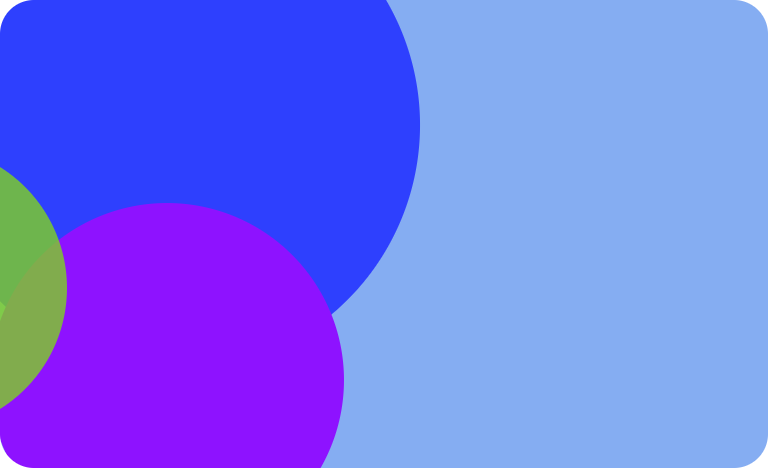
Give the GLSL for this background, as a WebGL 2 fragment shader.

```glsl
#version 300 es
precision highp float;
// Flat card with rounded corners: a pale blue field carries a large blue disc,
// a violet disc and a translucent green disc, layered back to front.
// Every shape is a signed distance, smoothed over one pixel.

uniform vec2 u_resolution;
out vec4 fragColor;

// Colours
const vec3 PAPER  = vec3(1.0);
const vec3 SKY    = vec3(0.522, 0.678, 0.949);
const vec3 BLUE   = vec3(0.180, 0.251, 0.996);
const vec3 VIOLET = vec3(0.557, 0.071, 1.000);
const vec3 GREEN  = vec3(0.493, 0.825, 0.127);
const float GREEN_OPACITY = 0.8;

// Discs as centre x, centre y, radius, in units of canvas height
const vec3 BLUE_DISC   = vec3( 0.3697, 0.7329, 0.5278);
const vec3 VIOLET_DISC = vec3( 0.3568, 0.1880, 0.3782);
const vec3 GREEN_DISC  = vec3(-0.1620, 0.3846, 0.3051);
const float CORNER_RADIUS = 0.0726;

float discDistance(vec2 p, vec3 disc) {
    return length(p - disc.xy) - disc.z;
}

float roundedBoxDistance(vec2 p, vec2 halfSize, float radius) {
    vec2 q = abs(p) - halfSize + radius;
    return length(max(q, 0.0)) + min(max(q.x, q.y), 0.0) - radius;
}

// Share of the pixel inside a shape
float coverage(float signedDistance, float pixel) {
    return clamp(0.5 - signedDistance / pixel, 0.0, 1.0);
}

void main() {
    float pixel = 1.0 / u_resolution.y;
    vec2 p = gl_FragCoord.xy * pixel;
    vec2 halfSize = 0.5 * u_resolution * pixel;

    // Discs, back to front
    vec3 color = SKY;
    color = mix(color, BLUE, coverage(discDistance(p, BLUE_DISC), pixel));
    color = mix(color, VIOLET, coverage(discDistance(p, VIOLET_DISC), pixel));
    color = mix(color, GREEN, GREEN_OPACITY * coverage(discDistance(p, GREEN_DISC), pixel));

    // Rounded card outline
    float card = roundedBoxDistance(p - halfSize, halfSize, CORNER_RADIUS);
    color = mix(PAPER, color, coverage(card, pixel));

    fragColor = vec4(color, 1.0);
}
```
